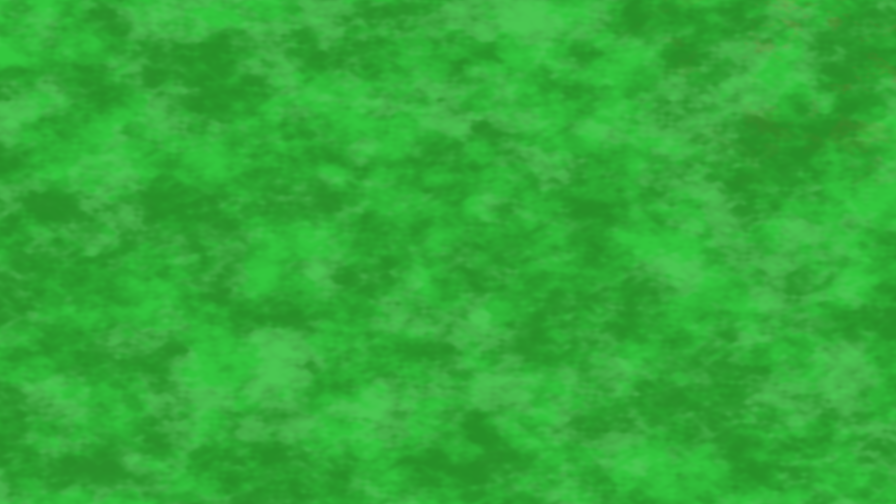
Give the GLSL for this texture, as a Shadertoy shader.

```glsl
// Mottled green turf: soft cloudy patches with faint horizontal streaks.

const vec3 DEEP_GREEN = vec3(0.150, 0.565, 0.155);
const vec3 BRIGHT_GREEN = vec3(0.200, 0.785, 0.245);
const vec3 PALE_TINT = vec3(0.090, 0.000, 0.078);
const vec3 EARTH_TINT = vec3(0.090, -0.050, 0.000);

// Sine-free hash of a lattice point, 0 to 1
float hash(vec2 cell) {
    vec3 p = fract(vec3(cell.xyx) * 0.1031);
    p += dot(p, p.yzx + 33.33);
    return fract((p.x + p.y) * p.z);
}

// Smoothly interpolated value noise
float valueNoise(vec2 p) {
    vec2 cell = floor(p);
    vec2 f = fract(p);
    f = f * f * (3.0 - 2.0 * f);
    float lower = mix(hash(cell), hash(cell + vec2(1.0, 0.0)), f.x);
    float upper = mix(hash(cell + vec2(0.0, 1.0)), hash(cell + vec2(1.0, 1.0)), f.x);
    return mix(lower, upper, f.y);
}

// Layered noise; each octave is turned to hide the lattice
float fbm(vec2 p, int octaves, float gain) {
    const mat2 TURN = mat2(0.960, 0.280, -0.280, 0.960);
    float sum = 0.0;
    float total = 0.0;
    float amplitude = 1.0;
    for (int i = 0; i < octaves; i++) {
        sum += amplitude * valueNoise(p);
        total += amplitude;
        amplitude *= gain;
        p = TURN * p * 2.03 + vec2(17.3, 9.1);
    }
    return sum / total;
}

// Cloudy field: mid-sized clumps riding on a weak broad drift
float cloud(vec2 p, vec2 scale, float seed) {
    float drift = valueNoise(p * scale * 0.4 + seed + 40.0) - 0.5;
    return fbm(p * scale + seed, 4, 0.72) + 0.08 * drift;
}

// Green from brightness, with pale and earthy tints laid over it
vec3 turfColor(float brightness, float pale, float earth) {
    vec3 color = mix(DEEP_GREEN, BRIGHT_GREEN, brightness);
    float paleShare = pale * mix(0.15, 1.0, smoothstep(0.1, 0.6, brightness));
    return color + PALE_TINT * paleShare + EARTH_TINT * earth;
}

void mainImage(out vec4 fragColor, in vec2 fragCoord) {
    vec2 uv = fragCoord / iResolution.xy;
    vec2 p = fragCoord / iResolution.y;

    // Clumps plus thin sideways streaks
    float clumps = cloud(p, vec2(9.5, 13.5), 12.0);
    float streaks = fbm(p * vec2(22.0, 56.0) + 80.0, 2, 0.6) - 0.5;
    float brightness = smoothstep(0.18, 0.82, clumps + 0.15 * streaks);

    // Washed-out wisps
    float wisps = cloud(p, vec2(9.0, 13.5), 140.0);
    float pale = smoothstep(0.42, 0.68, wisps + 0.08 * streaks);

    // Faint earthy specks towards the upper right corner
    float corner = smoothstep(0.50, 0.10, length((uv - 1.0) * vec2(1.3, 1.0)));
    float earth = corner * smoothstep(0.52, 0.76, cloud(p, vec2(14.0, 22.0), 230.0));

    fragColor = vec4(turfColor(brightness, pale, earth), 1.0);
}
```
